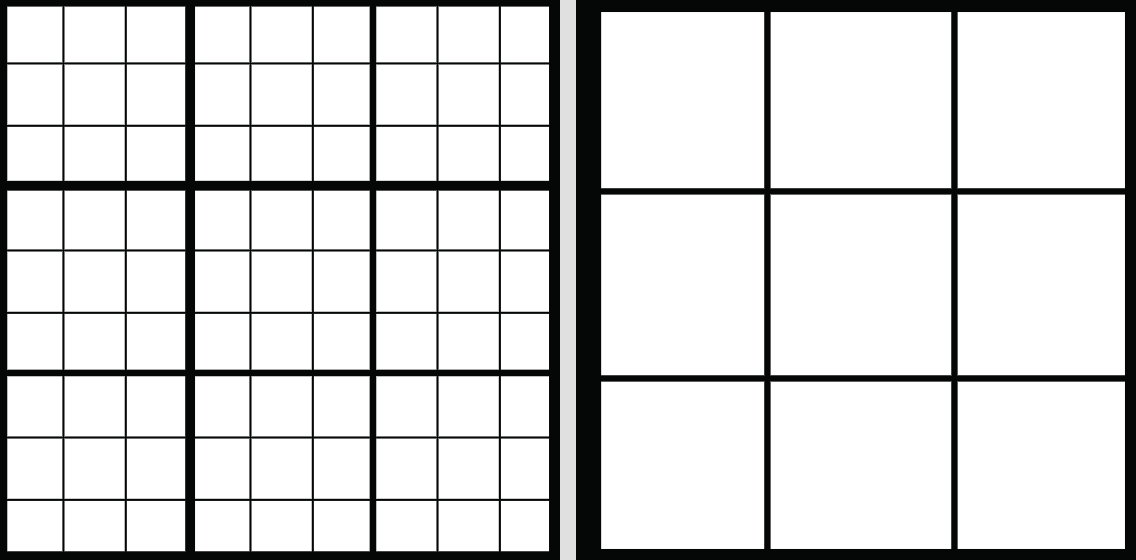
Left, the full canvas; right, a detail of the centre.
This pattern is drawn by a Shadertoy shader. Its source:

```glsl
// Nine by nine grid of white cells, ruled in black and grouped three by three.
// Thin rules repeat at an even pitch; heavy bars, each with its own centre and
// half width, frame the sheet and split the groups. Units: canvas, from top left.

#define CELL_PITCH 0.11133
#define RULE_OFFSET 0.00195
#define RULE_HALF 0.0019
#define COLUMN_BAR_CENTRES vec4(0.0065, 0.3395, 0.6660, 0.9902)
#define COLUMN_BAR_HALVES vec4(0.0065, 0.0088, 0.0059, 0.0098)
#define ROW_BAR_CENTRES vec4(0.0059, 0.3317, 0.6660, 0.9922)
#define ROW_BAR_HALVES vec4(0.0059, 0.0088, 0.0059, 0.0078)
#define PAPER_COLOUR vec3(1.0)
#define INK_COLOUR vec3(0.02, 0.023, 0.022)

// Signed distance along one axis to the nearest thin rule
float ruleDistance(float x) {
    float cell = (x - RULE_OFFSET) / CELL_PITCH;
    return abs(fract(cell + 0.5) - 0.5) * CELL_PITCH - RULE_HALF;
}

// Signed distance along one axis to the nearest heavy bar
float barDistance(float x, vec4 centres, vec4 halves) {
    vec4 d = abs(x - centres) - halves;
    return min(min(d.x, d.y), min(d.z, d.w));
}

// Ink coverage of a pixel whose centre lies at distance d from an edge
float coverage(float d, float pixelSize) {
    return clamp(0.5 - d / pixelSize, 0.0, 1.0);
}

void mainImage(out vec4 fragColor, in vec2 fragCoord) {
    vec2 pixelSize = 1.0 / iResolution.xy;
    vec2 p = fragCoord * pixelSize;
    p.y = 1.0 - p.y;

    // Columns and rows
    float columns = min(ruleDistance(p.x), barDistance(p.x, COLUMN_BAR_CENTRES, COLUMN_BAR_HALVES));
    float rows = min(ruleDistance(p.y), barDistance(p.y, ROW_BAR_CENTRES, ROW_BAR_HALVES));

    // Ink over paper
    float ink = max(coverage(columns, pixelSize.x), coverage(rows, pixelSize.y));
    fragColor = vec4(mix(PAPER_COLOUR, INK_COLOUR, ink), 1.0);
}
```
